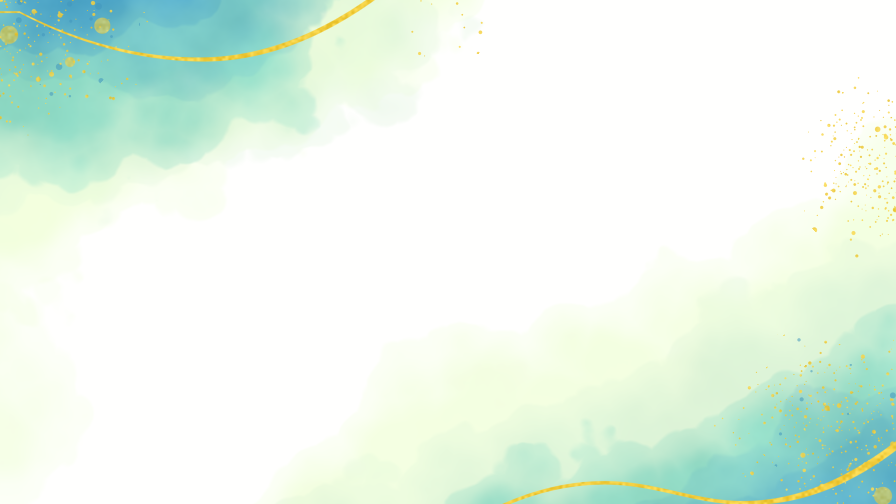
Reproduce this background procedurally as a Shadertoy shader.

```glsl
// Watercolour washes in two opposite corners, with gold ribbons and specks.

vec2 hash2(vec2 p) {
    return fract(sin(vec2(dot(p, vec2(127.1, 311.7)), dot(p, vec2(269.5, 183.3)))) * 43758.5453);
}

float noise(vec2 p) {
    vec2 i = floor(p), f = fract(p);
    f = f * f * (3.0 - 2.0 * f);
    return mix(mix(hash2(i).x, hash2(i + vec2(1, 0)).x, f.x),
               mix(hash2(i + vec2(0, 1)).x, hash2(i + vec2(1, 1)).x, f.x), f.y);
}

float fbm(vec2 p) {
    float sum = 0.0, amp = 0.5;
    for (int i = 0; i < 5; i++) {
        sum += amp * noise(p);
        p = mat2(1.6, 1.2, -1.2, 1.6) * p + 7.3;
        amp *= 0.5;
    }
    return sum;
}

// Rounded puffs: distance to the nearest scattered point
float puffs(vec2 p) {
    vec2 cell = floor(p);
    float nearest = 2.0;
    for (int y = -1; y <= 1; y++)
        for (int x = -1; x <= 1; x++) {
            vec2 c = cell + vec2(x, y);
            nearest = min(nearest, length(c + hash2(c) - p));
        }
    return nearest;
}

// Coverage of a wash: a crisp billowing rim over a soft interior
float wash(float depth, vec2 p, float seed) {
    vec2 q = p + 0.04 * vec2(fbm(p * 9.0 + seed), fbm(p * 9.0 - seed));
    float d = depth + 0.13 * (0.45 - puffs(q * 6.0 + seed))
            + 0.04 * (0.45 - puffs(q * 16.0 - seed)) + 0.12 * (fbm(p * 5.0 + seed) - 0.48);
    return 0.3 * smoothstep(-0.004, 0.012, d) + 0.7 * smoothstep(0.0, 0.17, d);
}

float blob(vec2 p, vec2 center, vec2 radius) {
    return 1.0 - length((p - center) / radius);
}

// Scattered round specks, more frequent where density is high
float specks(vec2 p, float scale, float density, float seed) {
    vec2 q = mat2(0.8, 0.6, -0.6, 0.8) * p * scale, cell = floor(q);
    vec2 h = hash2(cell + seed), k = hash2(cell + seed + 41.0);
    float r = mix(0.08, 0.27, k.x * k.x);
    float d = length(fract(q) - mix(vec2(0.3), vec2(0.7), h)) - r;
    float aa = scale / iResolution.y;
    return step(k.y + 0.01, density) * smoothstep(aa, -aa, d * 1.5);
}

float ribbon(float y, float center, float slope, float width) {
    float d = abs(y - center) / sqrt(1.0 + slope * slope) - 0.5 * width;
    return smoothstep(0.75, -0.75, d * iResolution.y);
}

void mainImage(out vec4 fragColor, in vec2 fragCoord) {
    vec2 p = fragCoord / iResolution.y;
    float x = p.x, y = p.y, top = 1.0 - p.y;
    vec3 lime = vec3(0.95, 1.0, 0.87), mint = vec3(0.85, 0.95, 0.84);
    vec3 teal = vec3(0.53, 0.85, 0.77), blue = vec3(0.27, 0.62, 0.78);
    vec3 col = vec3(1.0, 1.0, 0.996);

    // Upper left washes, pale to deep
    col = mix(col, lime, wash(0.63 - 0.6 * x - top, p, 3.0));
    col = mix(col, mint, 0.8 * wash(0.42 * blob(p, vec2(0.0, 1.0), vec2(0.82, 0.43)), p, 11.0));
    col = mix(col, teal, 0.9 * wash(0.42 * blob(p, vec2(0.1, 1.0), vec2(0.62, 0.35)), p, 19.0));
    col = mix(col, blue, 0.35 * wash(0.25 * blob(p, vec2(0.25, 1.0), vec2(0.44, 0.18)), p, 27.0));
    col = mix(col, blue, 0.85 * wash(0.22 * blob(p, vec2(0.17, 1.03), vec2(0.25, 0.14)), p, 33.0));

    // Lower right washes, and a faint tint in the lower left
    float bank = 0.6 * (x - 0.49) + 0.08 * sin(4.8 * (x - 0.47)) - y;
    col = mix(col, lime, 0.9 * wash(bank, p, 5.0));
    col = mix(col, lime, 0.7 * wash(0.15 * blob(p, vec2(0.0, 0.13), vec2(0.15, 0.28)), p, 9.0));
    col = mix(col, mint, 0.8 * wash(0.46 * (x - 0.6) - y, p, 14.0));
    col = mix(col, teal, 0.85 * wash(0.43 * (x - 0.9) - y, p, 22.0));
    col = mix(col, blue, 0.4 * wash(0.4 * (x - 1.2) - y, p, 29.0));
    col = mix(col, blue, 0.6 * wash(0.45 * (x - 1.42) - y, p, 37.0));

    // Pigment grain, only where there is paint
    col += (1.0 - col.r) * 0.22 * (fbm(p * 8.0 + 50.0) - 0.48);

    // Specks
    float corner = smoothstep(0.0, 0.8, blob(p, vec2(0.07, 0.93), vec2(0.26, 0.25)));
    float spray = smoothstep(0.0, 0.9, blob(p, vec2(1.75, 0.67), vec2(0.2, 0.21)));
    float shore = smoothstep(0.0, 0.9, blob(p, vec2(1.66, 0.16), vec2(0.3, 0.22)));
    float faint = 0.06 * smoothstep(0.0, 0.4, blob(p, vec2(0.88, 0.96), vec2(0.12, 0.1)));
    float density = 0.22 * corner + 0.42 * spray + 0.32 * shore + faint;
    vec3 gold = mix(vec3(0.9, 0.74, 0.14), vec3(1.0, 0.88, 0.36), noise(p * 160.0));
    col = mix(col, blue * 0.95, 0.55 * specks(p, 36.0, 0.25 * corner + 0.12 * shore, 4.0));
    for (int i = 0; i < 3; i++) {
        float scale = 48.0 + 32.0 * float(i);
        col = mix(col, gold, 0.85 * specks(p + 0.013 * float(i), scale, density * 0.8, 8.0 + float(i)));
    }

    // Large translucent gold drops: centre and radius
    vec3 drops[4] = vec3[4](vec3(0.203, 0.949, 0.016), vec3(0.018, 0.931, 0.018),
                            vec3(0.139, 0.877, 0.01), vec3(1.752, 0.016, 0.018));
    for (int i = 0; i < 4; i++) {
        float d = length(p - drops[i].xy) - drops[i].z;
        col = mix(col, gold, 0.6 * smoothstep(0.75, -0.75, d * iResolution.y));
    }

    // Gold ribbons; the upper one leaves through the top edge
    float u = x - 0.4, bend = u < 0.0 ? 0.72 : 1.05;
    float dip = 0.118 - bend * u * u;
    float upper = 1.0 - (u < 0.0 ? max(dip, 0.024) : dip);
    float lower = x < 1.2 ? 0.042 - 1.1 * (x - 1.2) * (x - 1.2)
                : x < 1.48 ? 0.022 + 0.02 * cos(11.22 * (x - 1.2))
                : 0.002 + 1.28 * (x - 1.48) * (x - 1.48);
    float gilt = ribbon(y, upper, 2.0 * bend * u, mix(0.003, 0.010, smoothstep(0.0, 0.6, x)));
    gilt = max(gilt, ribbon(y, lower, 2.5 * max(x - 1.48, 0.0), mix(0.007, 0.015, smoothstep(1.4, 1.75, x))));
    col = mix(col, gold, gilt);

    fragColor = vec4(clamp(col, 0.0, 1.0), 1.0);
}
```
